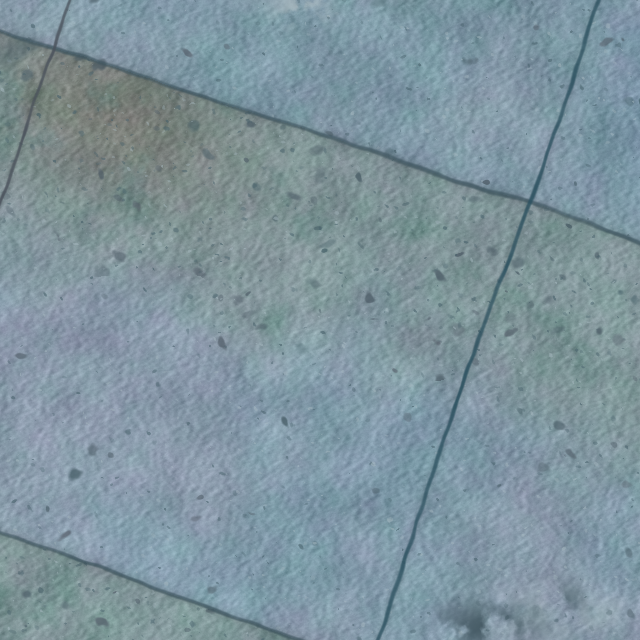
This texture is drawn by a Shadertoy shader. Its source:

```glsl
float hash(vec2 p) {
    vec3 q = fract(vec3(p.xyx) * 0.1031);
    q += dot(q, q.yzx + 33.33);
    return fract((q.x + q.y) * q.z);
}

float valueNoise(vec2 p) {
    vec2 i = floor(p), f = fract(p);
    f = f * f * (3.0 - 2.0 * f);
    return mix(mix(hash(i), hash(i + vec2(1, 0)), f.x),
               mix(hash(i + vec2(0, 1)), hash(i + vec2(1, 1)), f.x), f.y);
}

float fbm(vec2 p) {
    float sum = 0.0, amp = 0.5;
    for (int i = 0; i < 5; i++) {
        sum += amp * valueNoise(p);
        p = mat2(1.6, 1.2, -1.2, 1.6) * p + 17.3;
        amp *= 0.5;
    }
    return sum / 0.97;
}

// Scattered ragged flecks, one candidate per cell
float flecks(vec2 p, float density, float seed) {
    vec2 cell = floor(p);
    float cover = 0.0;
    for (int y = -1; y <= 1; y++)
    for (int x = -1; x <= 1; x++) {
        vec2 c = cell + vec2(x, y), k = c + seed + 60.0;
        vec2 d = p - c - vec2(hash(k + 3.1), hash(k + 7.7));
        float a = (hash(k + 5.3) - 0.7) * 2.0;
        d = mat2(cos(a), -sin(a), sin(a), cos(a)) * d;
        d.y *= 1.0 + 1.5 * hash(k + 11.9);
        float r = mix(0.12, 0.42, pow(hash(k + 13.7), 2.0));
        float ragged = length(d) + 0.22 * (valueNoise(p * 5.0 + seed) - 0.5);
        float present = step(hash(k + 19.1), density) * (0.4 + 0.6 * hash(k + 23.3));
        cover = max(cover, present * (1.0 - smoothstep(r * 0.4, r, ragged)));
    }
    return cover;
}

// Broken, soft-edged area around a centre
float blot(vec2 p, vec2 centre, vec2 size, float scale) {
    float fall = exp(-dot((p - centre) / size, (p - centre) / size));
    return fall * smoothstep(0.42, 0.68, fbm(p * scale + 9.0));
}

void mainImage(out vec4 fragColor, in vec2 fragCoord) {
    vec2 uv = fragCoord / iResolution.y;
    float aa = 1.0 / iResolution.y;

    // Slanted slab grid with slight perspective and wavering joints
    vec2 waver = 0.007 * (vec2(valueNoise(uv * 7.0), valueNoise(uv * 7.0 + 40.0)) - 0.5);
    waver += 0.003 * (vec2(valueNoise(uv * 38.0), valueNoise(uv * 38.0 + 40.0)) - 0.5);
    float across = uv.x - uv.y * (0.342 + 0.02 * (1.0 - uv.x));
    float up = uv.y + uv.x * (0.37 - 0.066 * uv.y);
    across += 0.006 * sin(3.14 * clamp(uv.y * 1.4, 0.0, 1.0));
    vec2 grid = (vec2(across + 0.248, up - 0.169) + waver) / vec2(0.84, 0.781);
    vec2 slab = floor(grid), local = fract(grid);

    // Cool concrete with broad hue drift
    float cloud = fbm(uv * 5.0 + 3.0), mottle = fbm(uv * 19.0 + 31.0);
    vec3 col = mix(vec3(0.49, 0.60, 0.655), vec3(0.54, 0.605, 0.665),
                   smoothstep(0.3, 0.7, fbm(uv * 3.5 + 50.0)));
    col += (hash(slab + 8.0) - 0.5) * vec3(0.01, 0.01, 0.02);
    col = mix(col, vec3(0.46, 0.56, 0.67), 0.5 * smoothstep(0.85, 1.05, uv.x) * smoothstep(0.6, 0.8, uv.y));

    // Greenish grime on the upper side of each slab
    float grime = smoothstep(0.46, 0.78, local.y + 0.4 * (cloud - 0.5));
    col = mix(col, vec3(0.505, 0.585, 0.585), 0.8 * grime);
    vec2 rustOffset = (uv - vec2(0.17, 0.82)) * mat2(0.95, -0.31, 0.31, 0.95);
    float rust = exp(-dot(rustOffset * vec2(4.5, 8.0), rustOffset * vec2(4.5, 8.0)));
    rust *= step(0.0, local.y - 0.5);
    col = mix(col, vec3(0.46, 0.465, 0.43), 0.75 * rust * (0.6 + 0.8 * cloud));
    col = mix(col, vec3(0.37, 0.50, 0.49), 0.5 * grime * smoothstep(0.53, 0.75, fbm(uv * 14.0 + 70.0)));

    // Mottling, coloured grain and fine relief
    col += 0.13 * (mottle - 0.5) + 0.07 * (cloud - 0.5);
    col += 0.05 * (fbm(uv * 28.0 + 12.0) - 0.5) * vec3(1.0, -0.6, 0.5);
    vec2 grain = mat2(0.85, -0.53, 0.53, 0.85) * uv * vec2(110.0, 150.0);
    col += 0.16 * (fbm(grain) - fbm(grain + vec2(0.5, -0.6)));

    // Pits gather in the grime; pale chips lie everywhere
    float pits = flecks(uv * 26.0, 0.10 + 0.30 * grime, 4.0);
    float specks = flecks(uv * 62.0, 0.12 + 0.14 * grime, 21.0);
    float chips = flecks(uv * 75.0 + 0.4, 0.13, 47.0);
    vec3 pitColor = mix(vec3(0.24, 0.36, 0.39), vec3(0.34, 0.36, 0.41), valueNoise(uv * 13.0));
    col = mix(col, pitColor, 0.75 * pits);
    col = mix(col, vec3(0.28, 0.38, 0.42), 0.6 * specks);
    col = mix(col, vec3(0.66, 0.73, 0.76), 0.5 * chips);

    // Worn pale patches and dark scuffs near the borders
    float pale = blot(uv, vec2(0.0, 0.87), vec2(0.05, 0.06), 22.0)
               + blot(uv, vec2(0.47, 0.99), vec2(0.04, 0.03), 40.0)
               + 0.5 * blot(uv, vec2(0.88, 0.04), vec2(0.12, 0.04), 24.0);
    float scuff = blot(uv + 0.03, vec2(0.79, 0.05), vec2(0.08, 0.04), 26.0)
                + 0.7 * blot(uv, vec2(0.87, 0.06), vec2(0.05, 0.03), 30.0)
                + 0.5 * blot(uv, vec2(0.03, 0.92), vec2(0.07, 0.03), 18.0);
    col = mix(col, vec3(0.68, 0.74, 0.76), min(0.8 * pale, 1.0));
    col = mix(col, vec3(0.25, 0.33, 0.37), min(0.9 * scuff, 1.0));

    // Joints: thin dark cores with shaded rims and uneven wear
    vec2 joint = round(grid);
    vec2 dist = abs(grid - joint) * vec2(0.84, 0.781) * 0.95;
    vec2 width = vec2(0.0018 + 0.0007 * joint.x, 0.0022 + 0.0004 * joint.y);
    width *= 0.75 + 0.5 * valueNoise(uv * 45.0);
    vec2 core = 1.0 - smoothstep(width * 0.4, width * 1.3 + aa, dist);
    vec2 rim = exp(-dist / vec2(0.004, 0.007));
    float wear = 0.65 + 0.35 * valueNoise(uv * 24.0 + 5.0);
    col *= 1.0 - 0.16 * max(rim.x, rim.y);
    col = mix(col, vec3(0.25, 0.34, 0.38), 0.8 * wear * core.y);
    vec3 uprightColor = mix(vec3(0.29, 0.32, 0.36), vec3(0.16, 0.31, 0.37), clamp(joint.x, 0.0, 1.0));
    col = mix(col, uprightColor, 0.9 * wear * core.x);

    fragColor = vec4(clamp(col, 0.0, 1.0), 1.0);
}
```
